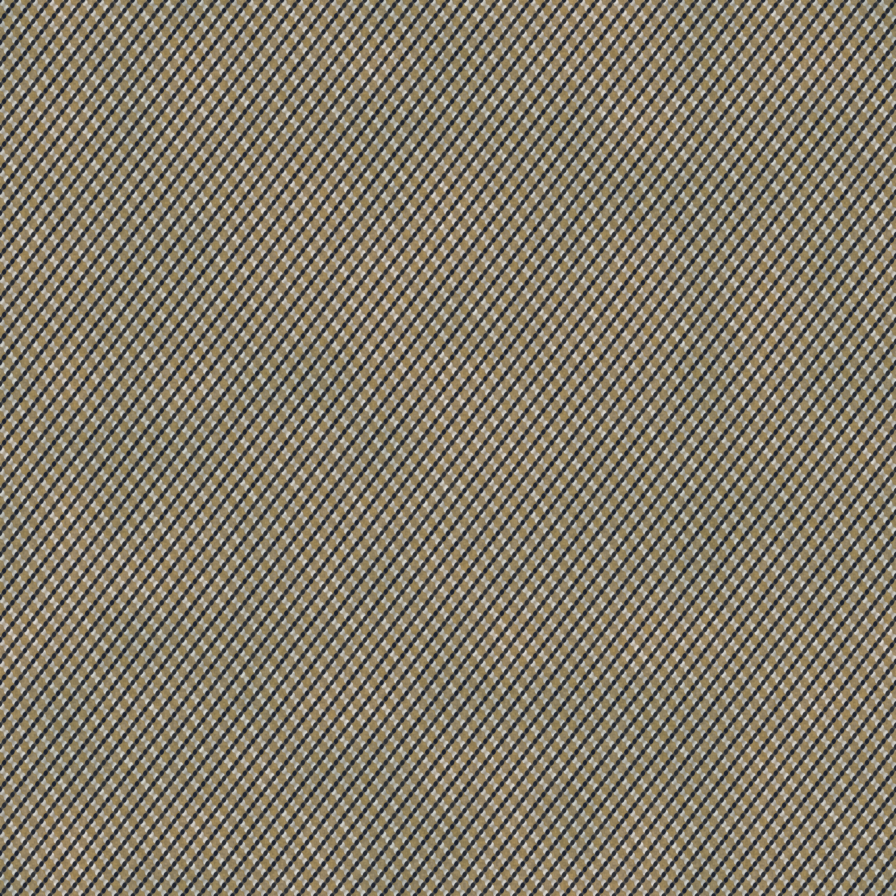
Write a Shadertoy shader that draws this texture.

```glsl
// Woven cloth: dark beaded cords rise to the right over pale cords that
// fall to the right, with tan lozenges of yarn in between. Two diagonal
// axes shape the cords; integer hashes that wrap give the wear.

const vec2 REPEATS = vec2(54.0, 42.0);
const float TAU = 6.2831853;

float hash(ivec2 cell) {
    uint h = uint(cell.x) * 1597334677u ^ uint(cell.y) * 3812015801u;
    h = (h ^ (h >> 16)) * 2246822519u;
    h = (h ^ (h >> 13)) * 3266489917u;
    return float((h ^ (h >> 16)) & 65535u) / 65535.0;
}

float wrappedHash(vec2 cell, vec2 period) {
    return hash(ivec2(mod(cell, period) + 0.5));
}

float wrappedNoise(vec2 p, vec2 period) {
    vec2 cell = floor(p), f = fract(p);
    f = f * f * (3.0 - 2.0 * f);
    float low = mix(wrappedHash(cell, period),
                    wrappedHash(cell + vec2(1, 0), period), f.x);
    float high = mix(wrappedHash(cell + vec2(0, 1), period),
                     wrappedHash(cell + vec2(1, 1), period), f.x);
    return mix(low, high, f.y);
}

vec3 cloth(vec2 uv) {
    // Diagonal axes: x steps across the dark cords, y across the pale ones
    vec2 p = uv * REPEATS;
    vec2 q = vec2(p.x - p.y, p.x + p.y);
    vec2 fromCord = abs(fract(q + 0.5) - 0.5);
    vec2 bulge = cos(TAU * 2.0 * q); // two beads per repeat

    // The sum and difference of bead indices wrap with the canvas
    vec2 bead = floor(q * 2.0 + 0.5);
    float wear = wrappedHash(vec2(bead.x + bead.y, bead.y - bead.x), REPEATS * 4.0);

    // Tan lozenge with a faint crease, darker toward its rim
    float rim = length(fromCord - 0.5);
    vec3 color = mix(vec3(0.58, 0.50, 0.33), vec3(0.57, 0.51, 0.40), wear);
    color *= 1.05 - 0.5 * rim * rim;
    color *= 0.94 + 0.06 * smoothstep(0.0, 0.08, abs(fromCord.x + fromCord.y - 0.85));

    // Pale cord, swelling into a dot on either side of the dark one
    float paleWidth = 0.18 - 0.05 * bulge.x;
    float pale = 1.0 - smoothstep(-0.05, 0.05, fromCord.y - paleWidth);
    vec3 paleColor = mix(vec3(0.62, 0.59, 0.53), vec3(0.77, 0.77, 0.75),
                         0.5 - 0.5 * bulge.x);
    color = mix(color, paleColor * (0.94 + 0.12 * wear), pale);

    // Dark cord on top, pinched and greyer between its beads
    float darkWidth = 0.135 + 0.035 * bulge.y;
    float dark = 1.0 - smoothstep(-0.05, 0.05, fromCord.x - darkWidth);
    vec3 navy = mix(vec3(0.11, 0.13, 0.18), vec3(0.18, 0.19, 0.21), wear);
    navy = mix(vec3(0.29, 0.29, 0.29), navy, smoothstep(-1.0, -0.1, bulge.y));
    return mix(color, navy, dark);
}

void mainImage(out vec4 fragColor, in vec2 fragCoord) {
    // Average nine samples per pixel to smooth the edges
    vec3 color = vec3(0.0);
    for (int i = 0; i < 9; i++) {
        vec2 offset = (vec2(i % 3, i / 3) - 1.0) / 3.0;
        color += cloth((fragCoord + offset) / iResolution.xy) / 9.0;
    }

    // Fine fibres and a slow drift between olive and brown
    vec2 uv = fragCoord / iResolution.xy;
    float fibre = wrappedNoise(uv * 384.0, vec2(384.0)) - 0.5;
    float drift = wrappedNoise(uv * 14.0, vec2(14.0)) - 0.5;
    color *= 1.0 + 0.16 * fibre + 0.06 * drift;
    color *= 1.0 + drift * vec3(0.03, -0.02, -0.03);
    fragColor = vec4(clamp(color, 0.0, 1.0), 1.0);
}
```
